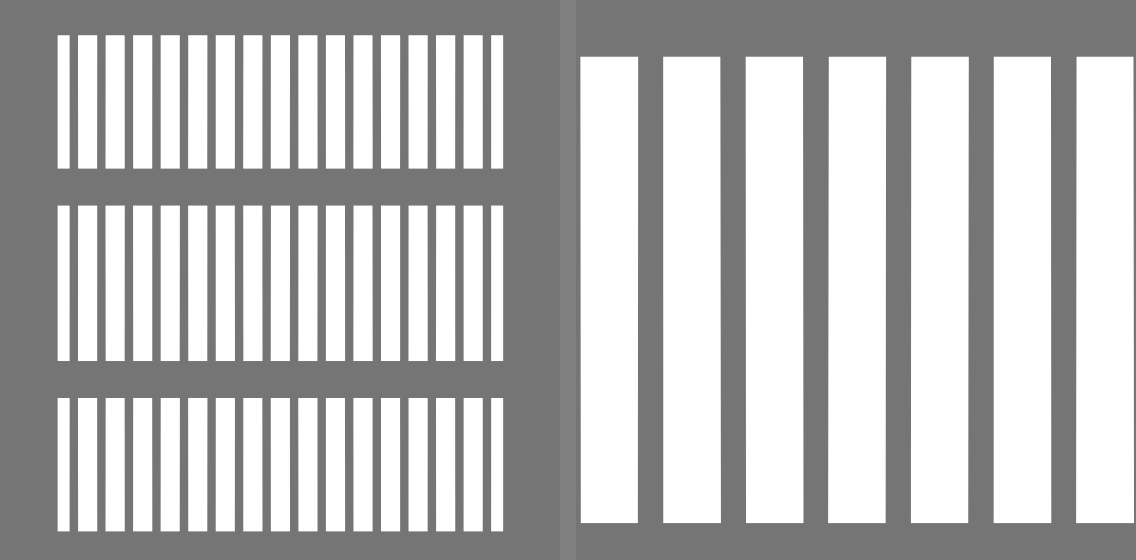
Left, the full canvas; right, a detail of the centre.
This pattern is drawn by a Shadertoy shader. Its source:

```glsl
const vec3 GREY = vec3(0.46);
const vec3 WHITE = vec3(1.0);
const vec2 CENTRE = vec2(0.5007, 0.4941);       // middle of the slatted panel
const vec2 PANEL_HALF = vec2(0.3978, 0.4430);   // clips the outer slats and rows
const vec2 PITCH = vec2(0.04918, 0.3436);       // slat and row spacing
const vec2 GAP = vec2(0.0150, 0.0660);          // grey between slats and rows
const float LEAN = 0.0005;                      // greatest drift of a slat edge

float hash(vec2 p) {
    return fract(sin(dot(p, vec2(127.1, 311.7))) * 43758.5453);
}

// Coverage of the inside of an edge, one pixel wide
float coverage(float distanceToEdge, float pixel) {
    return clamp(0.5 - distanceToEdge / pixel, 0.0, 1.0);
}

void mainImage(out vec4 fragColor, in vec2 fragCoord) {
    float pixel = 1.0 / min(iResolution.x, iResolution.y);
    vec2 p = (fragCoord - 0.5 * iResolution.xy) * pixel + 0.5 - CENTRE;

    // Repeat in both directions, with a slat centred in each cell
    vec2 cell = floor(p / PITCH + 0.5);
    vec2 local = p - cell * PITCH;

    // Each side of each slat leans by a hair
    float side = local.x < 0.0 ? 0.0 : 0.5;
    float lean = (hash(cell + vec2(side, 0.0)) - 0.5) * 2.0 * LEAN;
    local.x += lean * local.y / PITCH.y;

    // Slats, cut off at the panel border
    vec2 slat = abs(local) - 0.5 * (PITCH - GAP);
    vec2 panel = abs(p) - PANEL_HALF;
    vec2 edge = max(slat, panel);
    float mask = coverage(edge.x, pixel) * coverage(edge.y, pixel);

    fragColor = vec4(mix(GREY, WHITE, mask), 1.0);
}
```
